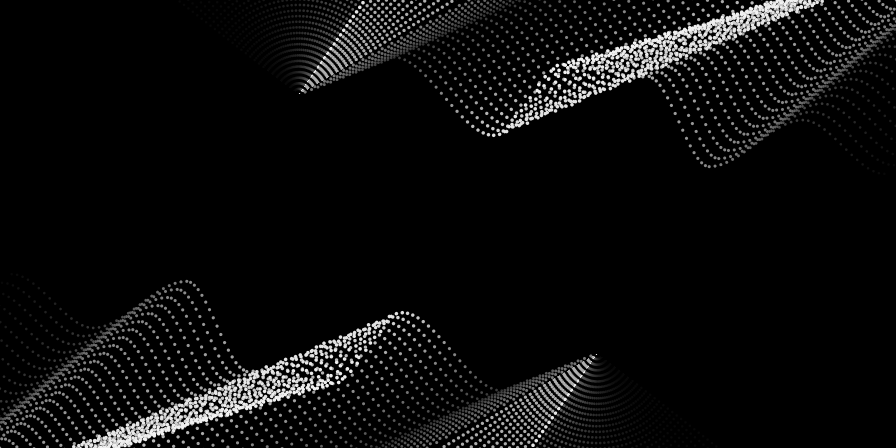
A WebGL 2 fragment shader for this background:

```glsl
#version 300 es
precision highp float;
// Two folded sheets of white dots in opposite corners of a black field.

#define ROWS 38           // copies of the wave in each sheet
#define ROW_GAP 0.0215    // sideways step between rows
#define DOT_GAP 0.0155    // spacing of dots along a row
#define DOT_MIN 0.0026    // radius of the dimmest dots
#define DOT_MAX 0.0041    // radius of the brightest dots
#define SCATTER 0.0075    // random offset of dots in the bright fold
#define RAY_STEP 0.046    // angle between rays of the fan
#define RING_GAP 0.0125   // distance between rings of the fan

uniform vec2 u_resolution;
out vec4 outColor;

const int KNOTS = 8;
const int FOLD = 3;

// Wave knots: x, y, fall per sideways step, brightness.
const vec4 knots[KNOTS] = vec4[KNOTS](
    vec4(0.026, 0.388, 0.90, 0.03),
    vec4(0.208, 0.268, 0.85, 0.22),
    vec4(0.417, 0.372, 0.84, 0.52),
    vec4(0.552, 0.172, 0.50, 0.68),
    vec4(0.742, 0.146, 0.28, 0.95),
    vec4(0.898, 0.302, 0.44, 0.88),
    vec4(1.120, 0.128, 0.45, 0.20),
    vec4(1.333, 0.211, 0.57, 0.50));

// Fan angles, measured from straight down, positive to the right.
const float FAN_LEFT = -1.05;
const float FAN_CREASE = -0.61;
const float FAN_RIGHT = 0.91;

vec2 hash2(vec2 cell) {
    vec3 h = fract(cell.xyx * vec3(0.1031, 0.1030, 0.0973));
    h += dot(h, h.yzx + 33.33);
    return fract((h.xx + h.yz) * h.zy);
}

float dotLight(vec2 p, vec2 center, float brightness, float pixel) {
    float radius = mix(DOT_MIN, DOT_MAX, brightness);
    float coverage = (radius - distance(p, center)) / pixel + 0.5;
    return brightness * clamp(coverage, 0.0, 1.0);
}

// Every row is the wave moved left and lowered by a varying slope.
float sheet(vec2 p, float pixel) {
    float light = 0.0;
    for (int i = 0; i < KNOTS - 1; i++) {
        vec4 a = knots[i];
        vec4 b = knots[i + 1];
        float count = ceil(distance(a.xy, b.xy) / DOT_GAP);
        float scatter = i == FOLD || i == FOLD + 1 ? SCATTER : 0.0;
        for (int row = 0; row < ROWS; row++) {
            float shift = float(row) * ROW_GAP;
            float nearest = round((p.x + shift - a.x) / (b.x - a.x) * count);
            if (nearest < -1.0 || nearest > count) continue;

            // Check the nearest dot and its neighbours.
            for (int j = -1; j <= 1; j++) {
                float index = nearest + float(j);
                if (index < 0.0 || index >= count) continue;
                float t = index / count;
                float bend = i == KNOTS - 2 ? t : smoothstep(0.0, 1.0, t);
                vec4 knot = mix(a, b, t);
                vec2 center = vec2(knot.x - shift, mix(a.y, b.y, bend) - knot.z * shift);
                center += scatter * (hash2(vec2(index + 40.0 * float(i), row)) - 0.5);
                light = max(light, dotLight(p, center, knot.w, pixel));
            }
        }
    }
    return light;
}

// Rays and rings spread from the cusp, bright left of the crease.
float fan(vec2 p, float pixel) {
    vec2 cusp = knots[KNOTS - 1].xy;
    vec2 q = p - cusp;
    float ring = max(round(length(q) / RING_GAP), 0.0);
    float ray = round((atan(q.x, -q.y) - FAN_CREASE) / RAY_STEP);
    float angle = FAN_CREASE + ray * RAY_STEP;
    if (angle < FAN_LEFT || angle > FAN_RIGHT) return 0.0;

    float fade = 1.0 - (angle - FAN_CREASE) / (FAN_RIGHT - FAN_CREASE);
    float brightness = ray < 0.0 ? 0.68 : 0.03 + 0.36 * fade * fade;
    if (ray == 0.0) brightness = 0.9;
    vec2 center = cusp + ring * RING_GAP * vec2(sin(angle), -cos(angle));
    return dotLight(p, center, brightness, pixel);
}

void main() {
    vec2 canvas = vec2(2.0, 1.0);
    vec2 p = gl_FragCoord.xy / u_resolution * canvas;
    float pixel = 1.0 / u_resolution.y;

    // The upper sheet is the lower one turned half a circle.
    if (p.y > 0.5) p = canvas - p;

    float light = p.y < 0.42 ? max(sheet(p, pixel), fan(p, pixel)) : 0.0;
    outColor = vec4(vec3(light), 1.0);
}
```
